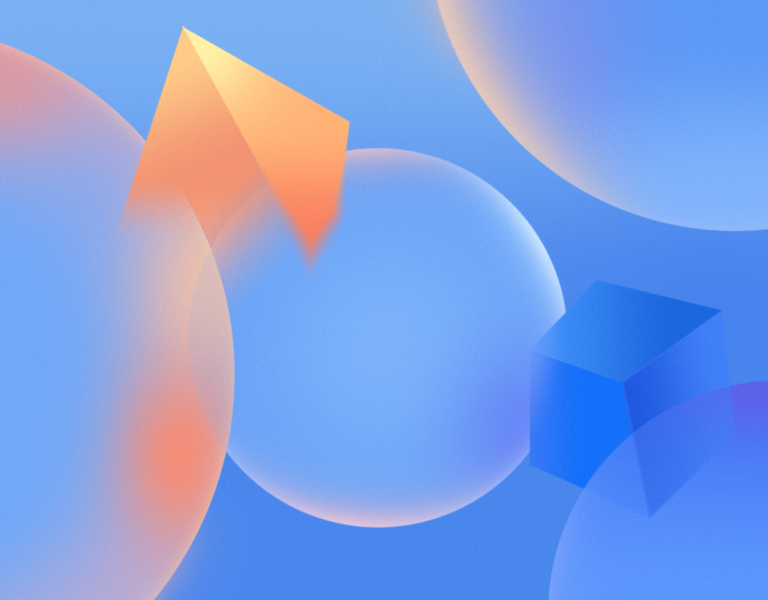
Reproduce this background procedurally as a Shadertoy shader.

```glsl
// Frosted glass spheres with a glowing orange pyramid and a blue cube on a soft blue backdrop.

// --- Noise ---
vec2 hashGradient(vec2 cell) {
    vec3 h = fract(cell.xyx * vec3(0.1031, 0.1030, 0.0973));
    h += dot(h, h.yzx + 33.33);
    return 2.0 * fract((h.xx + h.yz) * h.zy) - 1.0;
}

float gradientNoise(vec2 p) {
    vec2 i = floor(p), f = fract(p), o = vec2(1, 0);
    vec2 u = f * f * (3.0 - 2.0 * f);
    float low = mix(dot(hashGradient(i), f), dot(hashGradient(i + o), f - o), u.x);
    float high = mix(dot(hashGradient(i + o.yx), f - o.yx), dot(hashGradient(i + 1.0), f - 1.0), u.x);
    return mix(low, high, u.y);
}

// --- Shape helpers ---
// Signed distance to a line, negative on the right of a -> b.
float side(vec2 p, vec2 a, vec2 b) {
    vec2 d = normalize(b - a), q = p - a;
    return d.x * q.y - d.y * q.x;
}

// Convex quad with clockwise corners.
float quad(vec2 p, vec2 a, vec2 b, vec2 c, vec2 d) {
    return max(max(side(p, a, b), side(p, b, c)), max(side(p, c, d), side(p, d, a)));
}

float cover(float dist, float blur) { return 1.0 - smoothstep(-blur, blur, dist); }

float glow(vec2 p, vec2 center, vec2 size) {
    vec2 q = (p - center) / size;
    return exp(-dot(q, q));
}

// Depth below a sphere's outline, positive inside.
float depthIn(vec2 p, vec2 center, float radius) { return radius - length(p - center); }

float rim(float depth, float width) { return exp(-max(depth, 0.0) / width); }

// --- Backdrop and spheres ---
vec3 backdrop(vec2 p) {
    vec3 col = mix(vec3(0.29, 0.53, 0.93), vec3(0.48, 0.69, 0.95), smoothstep(0.42, 0.98, p.y));
    return mix(col, vec3(0.27, 0.50, 0.93), 0.6 * glow(p, vec2(1.2, 0.52), vec2(0.25, 0.18)));
}

vec3 upperSphere(vec2 p, float depth) {
    vec3 col = mix(vec3(0.36, 0.60, 0.97), vec3(0.50, 0.70, 0.98), smoothstep(0.95, 0.68, p.y));
    col = mix(col, vec3(0.45, 0.57, 0.94), 0.8 * glow(p, vec2(0.95, 0.94), vec2(0.12, 0.2)));
    float warm = smoothstep(1.12, 0.78, p.x);
    col = mix(col, vec3(0.70, 0.68, 0.86), warm * rim(depth, 0.11));
    col = mix(col, vec3(1.0, 0.80, 0.62), warm * rim(depth, 0.045));
    return mix(col, vec3(0.68, 0.76, 0.97), 0.4 * rim(depth, 0.02));
}

vec3 middleSphere(vec2 p, float depth) {
    vec3 col = mix(vec3(0.39, 0.62, 0.97), vec3(0.49, 0.70, 0.98), glow(p, vec2(0.65, 0.42), vec2(0.24)));
    col = mix(col, vec3(0.38, 0.48, 0.97), 0.75 * glow(p, vec2(0.89, 0.28), vec2(0.13, 0.14)));
    col = mix(col, vec3(0.86, 0.96, 1.0), rim(depth, 0.028) * glow(p, vec2(0.91, 0.60), vec2(0.14, 0.16)));
    col = mix(col, vec3(0.90, 0.70, 0.72), rim(depth, 0.035) * glow(p, vec2(0.60, 0.76), vec2(0.14)));
    col = mix(col, vec3(1.0, 0.75, 0.77), rim(depth, 0.032) * glow(p, vec2(0.60, 0.12), vec2(0.20, 0.15)));
    return mix(col, vec3(0.72, 0.80, 1.0), 0.45 * rim(depth, 0.012));
}

vec3 leftSphere(vec2 p, float depth) {
    vec3 col = mix(vec3(0.71, 0.67, 0.84), vec3(0.45, 0.66, 0.97), smoothstep(0.02, 0.29, depth));
    col = mix(col, vec3(0.88, 0.59, 0.61), 0.85 * glow(p, vec2(0.0, 0.88), vec2(0.16, 0.13)));
    col = mix(col, vec3(0.46, 0.66, 0.97), 0.45 * glow(p, vec2(0.16, 0.67), vec2(0.12)));
    col = mix(col, vec3(0.94, 0.76, 0.66), 0.9 * glow(p, vec2(0.35, 0.52), vec2(0.11, 0.17)));
    col = mix(col, vec3(0.97, 0.55, 0.45), 0.95 * glow(p, vec2(0.30, 0.24), vec2(0.10, 0.15)));
    return mix(col, vec3(1.0, 0.80, 0.67), 0.45 * rim(depth, 0.012));
}

vec3 lowerSphere(vec2 p, float depth) {
    vec3 col = mix(vec3(0.36, 0.59, 0.99), vec3(0.28, 0.49, 0.97), smoothstep(0.0, 0.3, p.y));
    col = mix(col, vec3(0.37, 0.37, 0.91), 0.9 * glow(p, vec2(1.25, 0.36), vec2(0.17, 0.09)));
    return mix(col, vec3(0.54, 0.66, 0.99), 0.6 * rim(depth, 0.03) * smoothstep(0.3, 0.05, p.y));
}

// --- Solids ---
vec3 drawPyramid(vec3 col, vec2 p, float leftDepth, float aa) {
    vec2 apex = vec2(0.305, 0.955), foot = vec2(0.19, 0.60), tip = vec2(0.517, 0.57);
    float blur = mix(aa, 0.025, smoothstep(0.77, 0.56, p.y));
    float ridge = side(p, apex, tip);
    float fade = smoothstep(-0.47, -0.29, dot(p, vec2(-0.73, 0.68)) - 0.49);
    fade *= mix(1.0, smoothstep(0.59, 0.71, p.y), smoothstep(-aa, aa, leftDepth));
    vec3 shade = mix(vec3(0.95, 0.58, 0.45), vec3(1.0, 0.80, 0.53), smoothstep(0.70, 0.92, p.y - 0.4 * (p.x - 0.3)));
    shade = mix(shade, vec3(0.96, 0.67, 0.60), smoothstep(0.70, 0.54, p.y));
    col = mix(col, shade, fade * cover(side(p, foot, apex), aa) * cover(ridge - blur, blur));
    float face = quad(p, apex, vec2(0.583, 0.797), vec2(0.563, 0.64), tip);
    shade = mix(vec3(0.98, 0.50, 0.38), vec3(1.0, 0.70, 0.46), smoothstep(0.60, 0.80, p.y));
    shade = mix(shade, vec3(1.0, 0.95, 0.66), glow(p, vec2(0.33, 0.92), vec2(0.12, 0.11)));
    return mix(col, shade, cover(face, blur));
}

vec3 drawCube(vec3 col, vec2 p, float middleDepth, float lowerDepth, float aa) {
    vec2 left = vec2(0.883, 0.417), right = vec2(1.203, 0.483), front = vec2(1.037, 0.363), base = vec2(1.083, 0.137);
    float seen = 1.0 - smoothstep(0.0, 0.075, middleDepth);
    float frosted = smoothstep(-aa, aa, lowerDepth);
    vec3 shade = mix(vec3(0.22, 0.47, 0.96), vec3(0.08, 0.44, 0.98), smoothstep(0.87, 0.98, p.x));
    float face = quad(p, left, front, base, vec2(0.883, 0.225));
    col = mix(col, shade, cover(face, aa) * seen * mix(1.0, 0.12, frosted));
    shade = mix(vec3(0.12, 0.35, 0.88), vec3(0.25, 0.50, 0.97), smoothstep(0.0, 0.17, side(p, base, front) * -1.0));
    face = quad(p, front, right, vec2(1.225, 0.275), base);
    col = mix(col, shade, cover(face, aa * 2.0) * mix(1.0, 0.45, frosted));
    shade = mix(vec3(0.24, 0.55, 0.97), vec3(0.11, 0.40, 0.87), smoothstep(0.90, 1.14, p.x));
    return mix(col, shade, cover(quad(p, left, vec2(0.995, 0.533), right, front), aa) * seen);
}

void mainImage(out vec4 fragColor, in vec2 fragCoord) {
    vec2 p = fragCoord / iResolution.y;
    float aa = 1.2 / iResolution.y;
    float upper = depthIn(p, vec2(1.225, 1.128), 0.513), middle = depthIn(p, vec2(0.63, 0.437), 0.316);
    float left = depthIn(p, vec2(-0.197, 0.375), 0.588), lower = depthIn(p, vec2(1.30, -0.02), 0.386);

    // Light spilling around the spheres
    vec3 col = backdrop(p);
    col = mix(col, vec3(0.90, 0.72, 0.70), 0.5 * rim(-upper, 0.03) * smoothstep(0.8, 1.0, p.y));
    col = mix(col, vec3(0.80, 0.66, 0.74), 0.5 * rim(-left, 0.025) * smoothstep(0.2, 0.0, p.y));

    col = mix(col, upperSphere(p, upper), cover(-upper, aa));
    col = mix(col, middleSphere(p, middle), cover(-middle, aa));
    col = mix(col, leftSphere(p, left), cover(-left, aa) * mix(1.0, 0.85, cover(-middle, aa)));
    col = mix(col, lowerSphere(p, lower), cover(-lower, aa));
    col = drawPyramid(col, p, left, aa);
    col = drawCube(col, p, middle, lower, aa);

    // Fine grain
    col += 0.02 * gradientNoise(p * 230.0);
    fragColor = vec4(clamp(col, 0.0, 1.0), 1.0);
}
```
